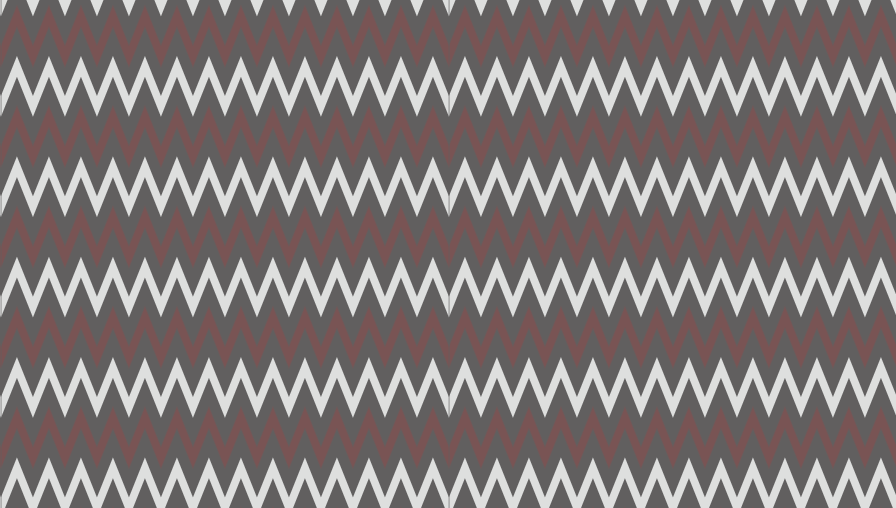
Write a Shadertoy shader that draws this pattern.

```glsl
// Rows of pale and muted red zigzags alternating on a dark grey ground.
// Each row is a triangle wave thickened vertically, giving sharp mitred tips;
// a hairline seam marks the left edge of each of the two tiles across.

const float COLUMNS = 28.0;        // zigzag teeth across the canvas
const float ROW_PITCH = 0.1120;    // all lengths are in canvas widths
const float AMPLITUDE = 0.0223;
const float PEAK_X = 0.0189;
const float TILE_WIDTH = 0.5;

const vec3 GROUND = vec3(0.380, 0.374, 0.374);
const vec3 RED = vec3(0.475, 0.328, 0.328);
const vec3 PALE = vec3(0.870, 0.874, 0.870);

// Triangle wave of period 1: +1 at integers, -1 halfway between.
float triangleWave(float t) {
    return 4.0 * abs(fract(t) - 0.5) - 1.0;
}

// Signed offset from the nearest multiple of the period.
float repeatCentered(float value, float period) {
    return value - period * floor(value / period + 0.5);
}

// Signed distance to repeated zigzag rows; y runs downwards.
float zigzagDistance(vec2 p, float rowY, float thickness) {
    float wave = -AMPLITUDE * triangleWave((p.x - PEAK_X) * COLUMNS);
    float offset = abs(repeatCentered(p.y - rowY - wave, ROW_PITCH));
    float slope = 4.0 * AMPLITUDE * COLUMNS;
    return (offset - 0.5 * thickness) / sqrt(1.0 + slope * slope);
}

// Coverage of a shape whose edge blends over the given width.
float coverage(float signedDistance, float blend) {
    return clamp(0.5 - signedDistance / blend, 0.0, 1.0);
}

void mainImage(out vec4 fragColor, in vec2 fragCoord) {
    float pixel = 1.0 / iResolution.x;
    vec2 p = vec2(fragCoord.x, iResolution.y - fragCoord.y) * pixel;

    // Zigzag rows: the red ones have slightly softer edges.
    float redMask = coverage(zigzagDistance(p, 0.0404, 0.0241), pixel + 0.0008);
    float paleMask = coverage(zigzagDistance(p, 0.0964, 0.0232), pixel);
    vec3 color = mix(GROUND, RED, redMask);
    color = mix(color, PALE, paleMask);

    // Hairline seam where tiles meet.
    float seam = abs(repeatCentered(p.x - 0.0012, TILE_WIDTH)) - 0.0006;
    color = mix(color, GROUND, 0.6 * coverage(seam, pixel));

    fragColor = vec4(color, 1.0);
}
```
